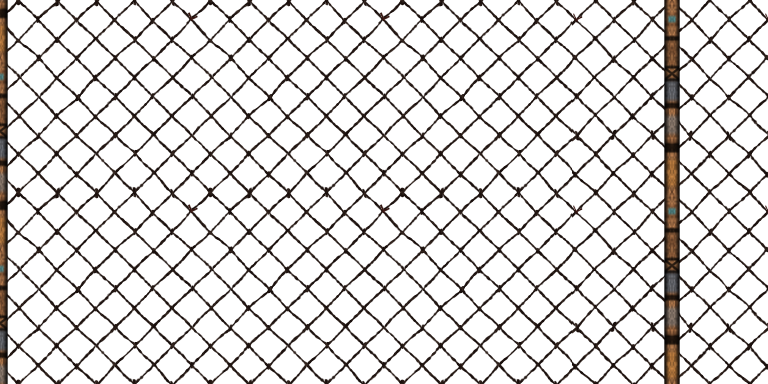
A Shadertoy shader for this pattern:

```glsl
const float ROWS = 10.0;         // mesh cells down the canvas
const float TILE = 5.0;          // cells before the wear repeats
const float POLE_SPACING = 17.5;
const float POLE_RADIUS = 0.2;
const float WIRE_RADIUS = 0.027;
const float TAU = 6.2831853;

float hash(vec2 p) {
    vec3 q = fract(p.xyx * 0.1031);
    q += dot(q, q.yzx + 33.33);
    return fract((q.x + q.y) * q.z);
}

// Value noise whose lattice wraps after "period" steps
float noise(vec2 p, float period) {
    vec2 i = floor(p), f = fract(p);
    f = f * f * (3.0 - 2.0 * f);
    vec2 a = mod(i, period), b = mod(i + 1.0, period);
    return mix(mix(hash(a), hash(vec2(b.x, a.y)), f.x),
               mix(hash(vec2(a.x, b.y)), hash(b), f.x), f.y);
}

float cover(float d, float pixel) {
    return 1.0 - smoothstep(-0.75 * pixel, 0.75 * pixel, d);
}

float band(float t, float center, float halfWidth, float soft) {
    return 1.0 - smoothstep(halfWidth - soft, halfWidth + soft, abs(t - center));
}

float segment(vec2 p, vec2 a, vec2 b) {
    vec2 ab = b - a;
    return length(p - a - ab * clamp(dot(p - a, ab) / dot(ab, ab), 0.0, 1.0));
}

// Neighbouring zigzag wires, mirrored into one half cell
float wireDistance(vec2 p) {
    float x = abs(p.x - round(p.x));
    float c = 0.97 * cos(TAU * p.y);
    float center = 0.25 + 0.172 * asin(c);
    float slope = 0.172 * TAU * 0.97 * sin(TAU * p.y) / sqrt(1.0 - c * c);
    return abs(x - center) / sqrt(1.0 + slope * slope);
}

// Hooked crossing, drawn out vertically along the tile seams
float knotDistance(vec2 p, vec2 node, float shift) {
    float seam = step(mod(node.y + shift + 0.25, TILE), 0.5);
    float wear = hash(mod(node * 2.0, 2.0 * TILE) + 7.0);
    vec2 d = p - node;
    d.x += d.y * (wear - 0.5);
    float halfHeight = mix(0.02 + 0.03 * wear, 0.085, seam);
    d.y -= clamp(d.y, -halfHeight, halfHeight);
    return length(d) - 0.035 - 0.016 * wear;
}

// Bent wire ends, one pair per tile
float thornDistance(vec2 p) {
    vec2 q = mod(p - vec2(0.0, 0.5) + 0.5 * TILE, TILE) - 0.5 * TILE;
    float upper = segment(q, vec2(0.03, 0.02), vec2(-0.06, -0.15));
    float side = segment(q, vec2(0.0), vec2(0.13, -0.07));
    return min(upper, side) - 0.022;
}

// Rusty tube with collars and patches of old paint
vec3 poleColor(float x, float y) {
    float t = mod(y, TILE);
    float side = abs(x) / POLE_RADIUS;
    float grain = noise(vec2(side * 4.0, y * 8.0), 8.0 * TILE);
    vec3 color = mix(vec3(0.40, 0.25, 0.15), vec3(0.68, 0.47, 0.30), grain);
    color = mix(color, vec3(0.78, 0.52, 0.24), 0.6 * band(t, 4.5, 0.35, 0.1));
    color = mix(color, vec3(0.36, 0.40, 0.45), 0.85 * band(t, 2.35, 0.27, 0.08));
    color = mix(color, vec3(0.50, 0.46, 0.43), 0.85 * band(t, 3.25, 0.24, 0.08));
    color = mix(color, vec3(0.32, 0.52, 0.52), band(t, 0.5, 0.08, 0.05) * band(side, 0.2, 0.3, 0.2));
    vec2 collars[5] = vec2[5](vec2(1.0, 0.06), vec2(1.75, 0.04),
        vec2(2.08, 0.04), vec2(2.75, 0.07), vec2(3.85, 0.12));
    for (int i = 0; i < 5; i++) {
        color *= 1.0 - 0.75 * band(t, collars[i].x, collars[i].y, 0.04);
    }
    float cross = band(abs(t - 1.92), 0.16 * side, 0.04, 0.03);
    color *= 1.0 - 0.7 * cross * band(t, 1.92, 0.2, 0.03);
    float shade = 1.0 - 0.85 * smoothstep(0.25, 1.0, side);
    return color * shade * (0.75 + 0.4 * noise(vec2(side * 6.0, y * 20.0), 20.0 * TILE));
}

void mainImage(out vec4 fragColor, in vec2 fragCoord) {
    float pixel = ROWS / iResolution.y;
    vec2 p = vec2(fragCoord.x, iResolution.y - fragCoord.y) * pixel;

    // Wear is shifted on the right-hand panel
    float shift = 1.5 * step(14.9, p.x);
    vec2 worn = p + vec2(0.0, shift);
    vec2 wobble = vec2(noise(worn * 2.0, 2.0 * TILE), noise(worn * 2.0 + 3.0, 2.0 * TILE)) - 0.5;
    float rough = noise(worn * 14.0, 14.0 * TILE);

    // Mesh
    vec2 q = p - vec2(0.0, 0.025) + 0.06 * wobble;
    vec2 nodeA = vec2(floor(q.x) + 0.5, round(q.y));
    vec2 nodeB = vec2(round(q.x), floor(q.y) + 0.5);
    float knot = min(knotDistance(q, nodeA, shift), knotDistance(q, nodeB, shift));
    float wire = wireDistance(q) - WIRE_RADIUS;
    float thorn = thornDistance(q);
    float mesh = min(min(wire, knot), thorn) - 0.028 * (rough - 0.5);

    // Rusted metal
    float fleck = noise(worn * 20.0 + 5.0, 20.0 * TILE);
    vec3 metal = mix(vec3(0.09, 0.05, 0.04), vec3(0.23, 0.17, 0.14), fleck * fleck);
    metal = mix(metal, vec3(0.26, 0.08, 0.06), 0.7 * cover(thorn, pixel));
    vec3 color = mix(vec3(1.0), metal, cover(mesh, pixel));

    // Poles
    float index = round(p.x / POLE_SPACING);
    float offset = p.x - index * POLE_SPACING;
    float poleY = p.y - 1.5 * (1.0 - index);
    color = mix(color, poleColor(offset, poleY), cover(abs(offset) - POLE_RADIUS, pixel));

    fragColor = vec4(color, 1.0);
}
```
